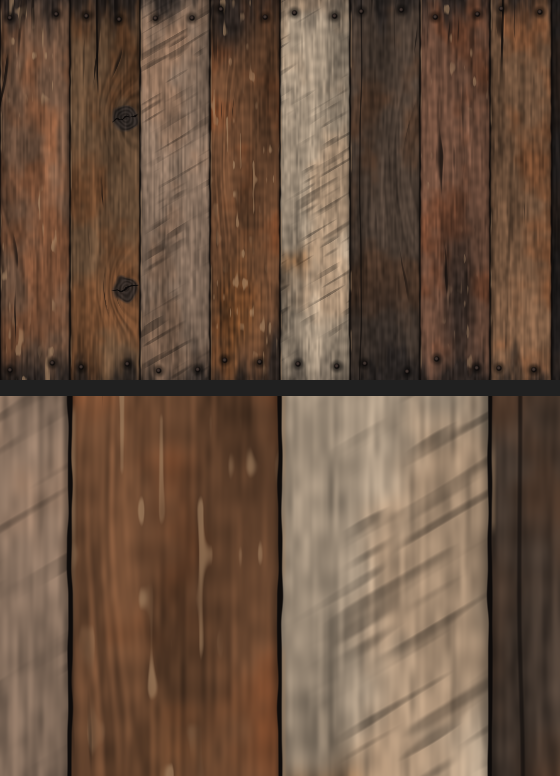
Top, the full canvas; bottom, a detail of the centre.
A WebGL 1 fragment shader for this texture:

```glsl
precision highp float;
uniform vec2 u_resolution;

// Layout, in units of canvas width
const float PLANK_W = 0.125;
const float LAST_EDGE = 0.985;
const float SEAM_HALF = 0.0013;
const float NAIL_R = 0.0046;
const float KNOT_R = 0.026;
const vec2 KNOT_HIGH = vec2(0.224, 0.467);
const vec2 KNOT_LOW = vec2(0.224, 0.163);

// Grain strengths
const float RING_FREQ = 150.0;
const float RING_GAIN = 0.34;
const float FIBRE_GAIN = 0.46;
const float TONE_GAIN = 0.75;

// Colours
const vec3 UMBER = vec3(0.39, 0.29, 0.225);
const vec3 WALNUT = vec3(0.36, 0.27, 0.195);
const vec3 TAUPE = vec3(0.50, 0.415, 0.35);
const vec3 RUSSET = vec3(0.37, 0.25, 0.17);
const vec3 SILVER = vec3(0.60, 0.535, 0.46);
const vec3 CHARCOAL = vec3(0.27, 0.22, 0.185);
const vec3 CHESTNUT = vec3(0.39, 0.275, 0.215);
const vec3 TAN = vec3(0.44, 0.325, 0.24);
const vec3 SHADOW = vec3(0.055, 0.042, 0.038);
const vec3 SOOT = vec3(0.13, 0.115, 0.11);
const vec3 AMBER = vec3(0.46, 0.29, 0.15);
const vec3 BARE_WOOD = vec3(0.66, 0.53, 0.40);
const vec3 IRON = vec3(0.25, 0.20, 0.18);

float hash(vec2 p) {
  return fract(sin(dot(p, vec2(127.1, 311.7))) * 43758.5);
}

float noise(vec2 p) {
  vec2 i = floor(p), f = fract(p);
  f = f * f * (3.0 - 2.0 * f);
  return mix(mix(hash(i), hash(i + vec2(1, 0)), f.x),
             mix(hash(i + vec2(0, 1)), hash(i + 1.0), f.x), f.y);
}

float fbm(vec2 p) {
  float sum = 0.0, amp = 0.53;
  for (int k = 0; k < 4; k++) {
    sum += amp * noise(p);
    p = p * 2.03 + 17.3;
    amp *= 0.5;
  }
  return sum;
}

float same(float a, float b) { return 1.0 - step(0.5, abs(a - b)); }

// Soft oval confined to the plank that holds its centre
float patchOn(float id, vec2 p, vec2 centre, vec2 size) {
  vec2 d = (p - centre) / size;
  return exp(-dot(d, d)) * same(id, floor(centre.x / PLANK_W));
}

vec3 plankColour(float id) {
  if (id < 0.5) return UMBER;
  if (id < 1.5) return WALNUT;
  if (id < 2.5) return TAUPE;
  if (id < 3.5) return RUSSET;
  if (id < 4.5) return SILVER;
  if (id < 5.5) return CHARCOAL;
  if (id < 6.5) return CHESTNUT;
  return id < 7.5 ? TAN : SOOT;
}

void main() {
  float px = 1.0 / u_resolution.x;
  vec2 p = gl_FragCoord.xy * px;
  float top = u_resolution.y * px;
  float id = p.x > LAST_EDGE ? 8.0 : floor(p.x / PLANK_W);
  float left = min(id * PLANK_W, LAST_EDGE);
  float right = id > 7.5 ? 1.02 : min(left + PLANK_W, LAST_EDGE);
  vec2 q = p + id * vec2(3.7, 9.1);
  float sawn = same(id, 2.0) + same(id, 4.0);
  float worn = same(id, 0.0) + same(id, 3.0) + same(id, 6.0);

  // Growth rings bend around knots and arches
  float flow = q.x + 0.035 * fbm(q * vec2(9.0, 4.0));
  flow += 0.07 * (patchOn(id, p, KNOT_HIGH, vec2(0.042, 0.07)) + patchOn(id, p, KNOT_LOW, vec2(0.042, 0.065)));
  flow += 0.06 * patchOn(id, p, vec2(0.425, 0.42), vec2(0.035, 0.22));
  flow += 0.06 * patchOn(id, p, vec2(0.742, 0.38), vec2(0.055, 0.15));
  flow += 0.05 * patchOn(id, p, vec2(0.02, 0.40), vec2(0.04, 0.12));
  float rings = noise(vec2(flow * RING_FREQ, q.y * 5.0)) - 0.5;
  float fibre = 0.6 * noise(q * vec2(330.0, 24.0)) + 0.4 * noise(q * vec2(190.0, 85.0)) - 0.5;
  float tone = fbm(q * vec2(22.0, 5.0)) - 0.5;
  float blot = fbm(q * vec2(13.0, 9.0) + 5.0);
  vec3 col = plankColour(id) * (1.0 + RING_GAIN * rings * (1.0 - 0.5 * sawn) + FIBRE_GAIN * fibre + TONE_GAIN * tone);
  col *= mix(vec3(1.0), vec3(1.08, 0.95, 0.84), smoothstep(0.45, 0.7, blot) * (1.0 - 0.6 * sawn));

  // Diagonal saw marks on the pale planks
  float saw = noise(vec2((p.y - 0.6 * p.x) * 150.0, p.x * 22.0));
  col *= 1.0 - 0.28 * sawn * smoothstep(0.6, 0.9, saw) * smoothstep(0.35, 0.6, blot);

  // Stains, soot at the ends, bare flecks and cracks
  float warm = 0.7 * patchOn(id, p, vec2(0.525, 0.214), vec2(0.026, 0.026)) + 0.55 * patchOn(id, p, vec2(0.425, 0.10), vec2(0.045, 0.13));
  col = mix(col, AMBER * (1.0 + fibre + rings * 0.5), warm * smoothstep(0.25, 0.6, blot));
  float soot = patchOn(id, p, vec2(0.493, 0.045), vec2(0.015, 0.06)) + patchOn(id, p, vec2(0.41, 0.64), vec2(0.04, 0.05));
  soot += 0.7 * patchOn(id, p, vec2(0.82, 0.10), vec2(0.025, 0.16)) + 0.5 * patchOn(id, p, vec2(0.69, 0.06), vec2(0.05, 0.12));
  float end = min(p.y, top - p.y);
  soot += (0.85 - 0.4 * same(id, 4.0)) * smoothstep(0.085, 0.0, end + 0.14 * (fbm(q * vec2(45.0, 9.0)) - 0.3));
  col = mix(col, SOOT * (1.0 + fibre), clamp(soot, 0.0, 0.85));
  float fleck = smoothstep(0.74, 0.9, noise(q * vec2(170.0, 38.0) + 3.0)) * smoothstep(0.47, 0.68, fbm(q * vec2(24.0, 7.0) + 9.0));
  col = mix(col, BARE_WOOD, 0.6 * worn * fleck);
  float crack = smoothstep(0.8, 0.95, noise(vec2(flow * 120.0, q.y * 9.0) + 31.0));
  crack *= smoothstep(0.4, 0.65, fbm(q * vec2(18.0, 6.0) + 21.0));
  col = mix(col, SHADOW, 0.7 * crack * (1.0 - 0.75 * sawn));

  // Long splits running down from the top and along one plank
  float bend = 0.006 * (noise(vec2(id, p.y * 9.0)) - 0.5);
  float split = same(id, 1.0) * smoothstep(0.50, 0.55, p.y) * smoothstep(0.0024, 0.0006, abs(p.x - 0.176 - bend));
  split += same(id, 7.0) * smoothstep(0.53, 0.60, p.y) * smoothstep(0.003, 0.0006, abs(p.x - 0.897 - bend));
  split += 0.7 * same(id, 5.0) * smoothstep(0.002, 0.0004, abs(p.x - 0.644 - bend));
  col = mix(col, SHADOW, 0.85 * split);

  // Knots
  for (int k = 0; k < 2; k++) {
    vec2 d = p - (k == 0 ? KNOT_HIGH : KNOT_LOW);
    float r = length(d) + 0.008 * (noise(p * 70.0) - 0.5);
    float core = same(id, 1.0) * smoothstep(KNOT_R, KNOT_R * 0.72, r);
    col = mix(col, SOOT * (1.25 + 0.6 * sin(r * 900.0) * 0.4 + fibre), 0.85 * core);
    float check = smoothstep(0.0022, 0.0005, abs(d.y - 0.25 * d.x + 0.008 * (noise(p * 120.0) - 0.5)));
    col = mix(col, SHADOW, core * check);
  }

  // Two nails at each end of a plank
  float side = step(top * 0.5, p.y);
  for (int k = 0; k < 2; k++) {
    vec2 seed = vec2(id + 11.0 * float(k), side + 2.0);
    float along = 0.2 + 0.56 * float(k) + 0.14 * (hash(seed) - 0.5);
    float inset = 0.013 + 0.025 * hash(seed + 7.0);
    vec2 d = p - vec2(mix(left, right, along), mix(inset, top - inset, side));
    float r = length(d), shown = step(id, 7.5);
    col *= 1.0 - 0.45 * shown * smoothstep(3.2 * NAIL_R, NAIL_R, r);
    col = mix(col, SHADOW, shown * smoothstep(NAIL_R + px, NAIL_R - px, r));
    col = mix(col, IRON, shown * smoothstep(0.6 * NAIL_R + px, 0.6 * NAIL_R - px, length(d - vec2(-0.0006, 0.0008))));
  }

  // Plank edges and seams
  float edge = min(p.x - left, right - p.x) + 0.0012 * (noise(vec2(id, p.y * 60.0)) - 0.5);
  col *= 0.72 + 0.28 * smoothstep(0.0, 0.007, edge);
  float lit = smoothstep(0.0045, 0.002, p.x - left) * smoothstep(0.45, 0.75, noise(vec2(id * 5.0, p.y * 28.0)));
  col = mix(col, BARE_WOOD, 0.4 * lit * step(id, 7.5));
  col = mix(SHADOW, col, smoothstep(SEAM_HALF - px, SEAM_HALF + px, edge));
  gl_FragColor = vec4(clamp(col, 0.0, 1.0), 1.0);
}
```
